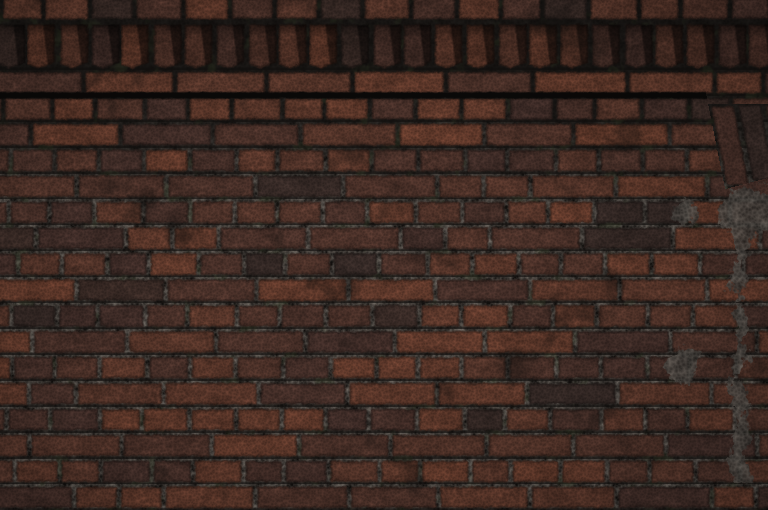
Give the GLSL for this texture, as a Shadertoy shader.

```glsl
#define ROW 0.0508      // course height, in canvas heights
#define LEDGE 3.70      // courses above the plain wall
#define STRETCHER 3.50  // brick lengths, in courses
#define HEADER 1.755
#define DENTIL 1.21
#define JOINT 0.075     // half width of the mortar joint
#define JITTER 0.26
#define WEAR 0.028
#define BRICK_DARK vec3(0.235, 0.165, 0.148)
#define BRICK_WARM vec3(0.365, 0.215, 0.160)
#define SOOT vec3(0.065, 0.056, 0.050)
#define MORTAR vec3(0.400, 0.375, 0.350)

float hash(vec2 p) {
    p = fract(p * vec2(0.1031, 0.1137) + 0.37);
    p += dot(p, p.yx + 33.33);
    return fract((p.x + p.y) * p.x * 7.13);
}

// Layered sines, roughly -1 to 1
float waves(vec2 p) {
    float sum = 0.0, amp = 0.5;
    for (int i = 0; i < 4; i++) {
        sum += amp * sin(p.x + 1.7 * sin(p.y + float(i))) * cos(p.y * 0.8 + sin(p.x * 0.7));
        p = mat2(1.5, 1.2, -1.2, 1.5) * p + 2.3;
        amp *= 0.6;
    }
    return sum;
}

// Cellular noise: distance to the nearest scattered point
float cells(vec2 p) {
    vec2 base = floor(p);
    float best = 2.0;
    for (int j = -1; j <= 1; j++)
        for (int i = -1; i <= 1; i++) {
            vec2 c = base + vec2(i, j);
            best = min(best, length(c + vec2(hash(c), hash(c + 57.0)) - p));
        }
    return best;
}

float box(vec2 p, vec2 halfSize, float radius) {
    vec2 d = abs(p) - halfSize + radius;
    return length(max(d, 0.0)) + min(max(d.x, d.y), 0.0) - radius;
}

float jointAt(float k, float row, float len) {
    return k * len + JITTER * (hash(vec2(k, row + 40.0)) - 0.5);
}

// Distance to a brick in one course; y runs 0 to 1 within it
float course(vec2 p, float row, float len, out vec2 id) {
    float k = floor(p.x / len);
    if (p.x < jointAt(k, row, len)) k -= 1.0;
    else if (p.x > jointAt(k + 1.0, row, len)) k += 1.0;
    float a = jointAt(k, row, len), b = jointAt(k + 1.0, row, len);
    id = vec2(k, row + 40.0);
    // A few long bricks are replaced by two short ones
    if (len > 2.5 && hash(id + 9.0) > 0.92) {
        float middle = 0.5 * (a + b);
        if (p.x < middle) b = middle;
        else { a = middle; id.x += 0.5; }
    }
    vec2 halfSize = vec2(0.5 * (b - a) - JOINT * 1.1, 0.5 - JOINT - 0.03 * hash(id + 3.0));
    return box(p - vec2(0.5 * (a + b), 0.5), halfSize, 0.07);
}

vec3 brickColor(vec2 id, vec2 q) {
    vec3 c = mix(BRICK_DARK, BRICK_WARM, hash(id + 17.0));
    c = mix(c, vec3(0.18, 0.145, 0.135), 0.8 * step(0.9, hash(id + 71.0)));
    c *= 1.0 + 0.17 * waves(q * vec2(2.2, 4.0)) + 0.12 * waves(q * 11.0);
    return c * (0.84 + 0.32 * cells(q * 9.0));
}

void mainImage(out vec4 fragColor, in vec2 fragCoord) {
    vec2 canvas = vec2(fragCoord.x, iResolution.y - fragCoord.y) / iResolution.y;
    vec2 q = canvas / ROW;
    float soft = 0.03 + 0.7 / (ROW * iResolution.y);
    float rough = WEAR * (waves(q * 6.0) + waves(q * 13.0 + 5.0));
    vec2 id;
    float d, tone = 1.0;

    // Alternating courses of headers and stretchers
    float row = floor(q.y - LEDGE), y = fract(q.y - LEDGE);
    bool isHeader = mod(row, 2.0) < 0.5;
    float shift = isHeader ? 0.4 : (mod(row, 4.0) < 2.0 ? 1.35 : 3.0);
    shift += 0.4 * (hash(vec2(row + 40.0, 5.0)) - 0.5);

    // Tilted bricks of the arch at the right
    float lean = q.x - 27.35 - 0.2 * (q.y - 4.1);
    bool arch = lean > 0.0 && q.y > 4.0 && q.y < 7.3 - 0.25 * lean;

    if (arch) {
        float strip = lean / 1.05;
        d = course(vec2(q.y - 4.1, fract(strip)), floor(strip) + 60.0, 3.0, id);
    } else if (q.y < 0.82) {
        d = course(vec2(q.x, q.y + 0.18), -5.0, HEADER, id);
    } else if (q.y < LEDGE - 1.0) {
        // Dentils: a lit face, a dark flank and a slanted foot
        float k = floor(q.x / DENTIL + 0.15);
        float u = (q.x / DENTIL + 0.15 - k - 0.5) * DENTIL + 0.12 * (hash(vec2(k, 8.0)) - 0.5);
        float foot = 2.64 - 0.35 * abs(u + 0.1);
        d = max(box(vec2(u, q.y - 1.8), vec2(0.53, 0.85), 0.05), q.y - foot);
        float flank = smoothstep(-soft, soft, u - 0.18 - 0.12 * (q.y - 1.8));
        tone = mix(0.88, 0.43, flank) * mix(0.65, 1.0, smoothstep(0.9, 1.5, q.y));
        id = vec2(k, 90.0);
    } else {
        d = course(vec2(q.x - shift, y), row, isHeader ? HEADER : STRETCHER, id);
    }

    // Crumbly mortar, sooty near the cornice and shaded under each brick
    float grit = cells(q * 7.0);
    float light = 0.48 + 0.45 * waves(q * 5.0) + 0.55 * (grit - 0.45);
    light *= mix(0.15, 1.0, smoothstep(3.0, 9.0, q.y + waves(q * 0.6)));
    light *= 1.0 - 0.65 * smoothstep(0.86, 0.95, y);
    vec3 color = mix(SOOT, MORTAR, clamp(light, 0.0, 1.0));
    color = mix(color, vec3(0.18, 0.21, 0.13), 0.35 * smoothstep(0.2, 0.7, waves(q * 1.9 + 8.0)));

    // Brick faces with darkened rims
    float face = 1.0 - smoothstep(-soft, soft, d + rough);
    float rim = mix(0.68, 1.0, smoothstep(0.0, 0.13, -d - rough));
    color = mix(color, brickColor(id, q) * tone * rim, face);
    color = mix(color, SOOT, 0.35 * smoothstep(0.35, 0.8, waves(q * 0.7 + 3.0)));

    // Shadow below the ledge
    float shadow = 1.0 - smoothstep(0.07, 0.17, abs(q.y - LEDGE + 0.02) + rough);
    color = mix(color, SOOT * 0.6, shadow * step(lean, 0.0));

    // Cement smears and the ragged pier edge: centre and radius each
    vec3 smears[3] = vec3[3](vec3(26.4, 8.2, 0.5), vec3(26.4, 14.1, 0.6), vec3(28.9, 8.2, 1.0));
    float cement = abs(q.x - 28.55) - 0.28;
    cement = max(cement, max(8.0 - q.y, q.y - 18.4));
    for (int i = 0; i < 3; i++)
        cement = min(cement, length(q - smears[i].xy) - smears[i].z);
    cement += 0.4 * waves(q * 2.3) + 0.12 * waves(q * 8.0);
    vec3 plaster = MORTAR * (0.68 + 0.25 * waves(q * 4.0) + 0.35 * (grit - 0.4));
    color = mix(color, plaster, 0.9 * (1.0 - smoothstep(-soft, soft, cement)));

    // Uneven light
    vec2 centered = fragCoord / iResolution.xy - vec2(0.45, 0.5);
    color *= 1.07 - 0.5 * dot(centered, centered);
    fragColor = vec4(color, 1.0);
}
```
